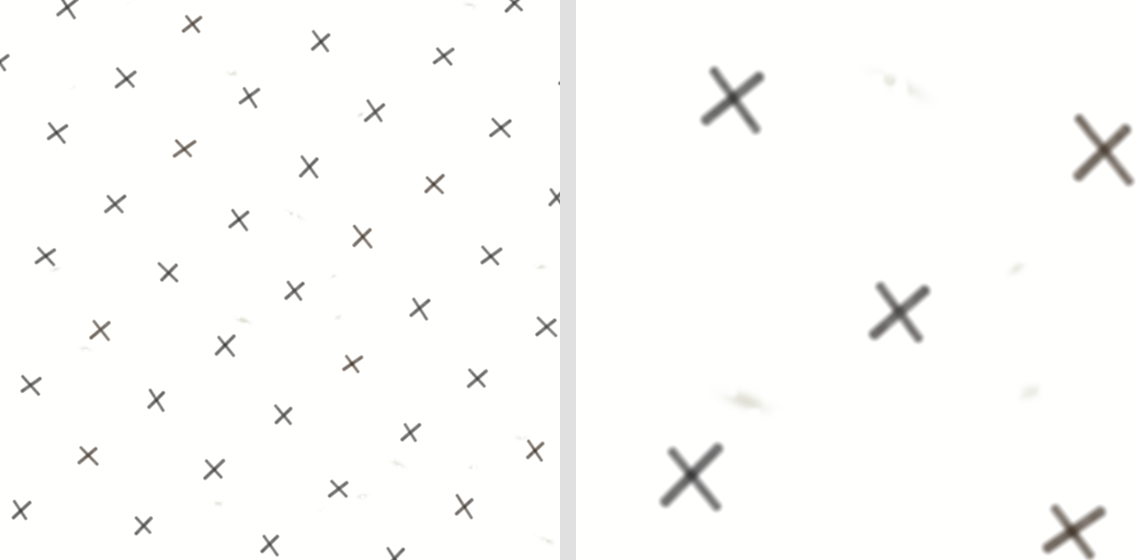
Left: the whole. Right: its middle third, enlarged.
Give the GLSL for this pattern, as a Shadertoy shader.

```glsl
vec2 hash2(vec2 p) {
    vec3 q = fract(p.xyx * vec3(0.1031, 0.1030, 0.0973));
    q += dot(q, q.yzx + 33.33);
    return fract((q.xx + q.yz) * q.zy);
}

float valueNoise(vec2 p) {
    vec2 i = floor(p), f = fract(p);
    f = f * f * (3.0 - 2.0 * f);
    return mix(mix(hash2(i).x, hash2(i + vec2(1, 0)).x, f.x),
               mix(hash2(i + vec2(0, 1)).x, hash2(i + vec2(1, 1)).x, f.x), f.y);
}

float segmentDistance(vec2 p, vec2 a, vec2 b) {
    vec2 ab = b - a;
    return length(p - a - ab * clamp(dot(p - a, ab) / dot(ab, ab), 0.0, 1.0));
}

// Coverage of one pen stroke through the centre, with uneven arms
float penStroke(vec2 p, float angle, vec2 arms, float halfWidth, float soft) {
    vec2 dir = vec2(cos(angle), sin(angle));
    float d = segmentDistance(p, -dir * arms.x, dir * arms.y) - halfWidth;
    return 1.0 - smoothstep(-soft, soft, d);
}

// Faint scattered smudges on the paper
float smudges(vec2 uv) {
    float amount = 0.0;
    vec2 cell = floor(uv * 9.0);
    for (int y = -1; y <= 1; y++)
    for (int x = -1; x <= 1; x++) {
        vec2 id = cell + vec2(x, y);
        vec2 place = hash2(id + 71.0), kind = hash2(id + 137.0);
        vec2 d = uv - (id + place) / 9.0;
        d.y += d.x * (kind.y - 0.5);
        d /= mix(vec2(0.004, 0.003), vec2(0.013, 0.005), kind.y);
        amount += step(0.8, kind.x) * exp(-dot(d, d)) * mix(0.4, 1.0, place.x);
    }
    return amount * smoothstep(0.15, 0.7, valueNoise(uv * 150.0));
}

void mainImage(out vec4 fragColor, in vec2 fragCoord) {
    vec2 uv = fragCoord / iResolution.y;
    float soft = max(0.0024, 0.8 / iResolution.y);

    // Paper
    vec3 color = vec3(1.0, 1.0, 0.997);
    color -= smudges(uv) * vec3(0.13, 0.13, 0.17);

    // Slanted lattice of crosses
    mat2 lattice = mat2(0.1009, -0.1270, 0.1230, 0.0970);
    vec2 origin = vec2(0.5273, 0.4792);
    vec2 nearest = floor(inverse(lattice) * (uv - origin) + 0.5);
    float grain = mix(0.9, 1.08, valueNoise(uv * 190.0));

    for (int y = -1; y <= 1; y++)
    for (int x = -1; x <= 1; x++) {
        vec2 id = nearest + vec2(x, y);
        vec2 jitter = hash2(id + 19.0) - 0.5;
        vec2 turn = hash2(id + 43.0) - 0.5;
        vec2 p = uv - origin - lattice * id - jitter * 0.008;

        // Heavier rising stroke, thinner falling stroke
        vec2 risingArms = mix(vec2(0.017), vec2(0.023), hash2(id + 87.0));
        vec2 fallingArms = mix(vec2(0.016), vec2(0.024), hash2(id + 111.0));
        float rising = penStroke(p, 0.70 + turn.x * 0.22, risingArms, 0.0030, soft);
        float falling = penStroke(p, -0.89 + turn.y * 0.24, fallingArms, 0.0025, soft);

        // Overlapping strokes deepen the ink; some crosses lean brown
        float ink = 1.0 - (1.0 - 0.71 * rising) * (1.0 - 0.67 * falling);
        vec3 inkColor = mix(vec3(0.20, 0.20, 0.20), vec3(0.24, 0.19, 0.14),
                            smoothstep(0.45, 1.0, hash2(id + 163.0).x));
        color = mix(color, inkColor, min(ink * grain, 1.0));
    }
    fragColor = vec4(color, 1.0);
}
```
